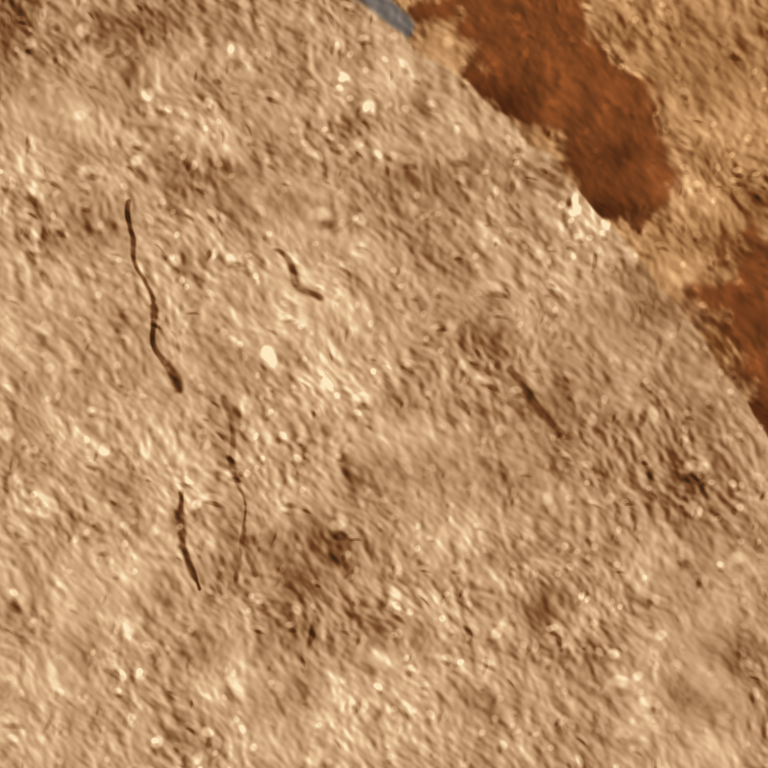
Give the GLSL for this texture, as a three.js fragment shader.

```glsl
varying vec2 vUv;

const vec3 UMBER = vec3(0.45, 0.27, 0.14);
const vec3 BROWN = vec3(0.58, 0.42, 0.27);
const vec3 EARTH = vec3(0.71, 0.55, 0.39);
const vec3 SAND  = vec3(0.81, 0.65, 0.49);
const vec3 STRAW = vec3(0.91, 0.76, 0.59);
const vec3 CREAM = vec3(0.99, 0.91, 0.75);
const vec3 GULLY = vec3(0.49, 0.27, 0.13);
const vec3 GULLY_DEEP = vec3(0.29, 0.14, 0.06);
const vec3 SLATE = vec3(0.45, 0.41, 0.38);

const vec2 GRAIN_DIR = vec2(0.67, -0.74);     // long axis of the grains
const vec2 COARSE_FREQ = vec2(50.0, 82.0);    // along, across
const vec2 FINE_FREQ = vec2(95.0, 150.0);
const float COARSE_GAIN = 1.75;
const float FINE_GAIN = 1.1;
const float CHIP_GAIN = 0.85;
const float PATCH_GAIN = 1.6;
const float TONE_CENTRE = 2.42;
const float TONE_SPREAD = 1.25;
const float CRACK_DEPTH = 3.2;

float hash(vec2 p) {
  return fract(sin(dot(p, vec2(127.1, 311.7))) * 43758.5453);
}

vec2 hash2(vec2 p) {
  return vec2(hash(p), hash(p + 37.3));
}

// Gradient noise centred on zero
float corner(vec2 cell, vec2 offset, vec2 f) {
  return dot(hash2(cell + offset) * 2.0 - 1.0, f - offset);
}

float noise(vec2 p) {
  vec2 i = floor(p);
  vec2 f = fract(p);
  vec2 u = f * f * (3.0 - 2.0 * f);
  float low = mix(corner(i, vec2(0.0), f), corner(i, vec2(1.0, 0.0), f), u.x);
  float high = mix(corner(i, vec2(0.0, 1.0), f), corner(i, vec2(1.0), f), u.x);
  return mix(low, high, u.y);
}

// Side-lit bumps: height difference across the light direction
float relief(vec2 p) {
  return noise(p) - noise(p + vec2(0.2, 0.55));
}

// Scattered bright slivers, each with a dark side
float chips(vec2 p, float freq, float density) {
  vec2 cell = floor(p * freq);
  float sum = 0.0;
  for (int y = -1; y <= 1; y++) {
    for (int x = -1; x <= 1; x++) {
      vec2 id = cell + vec2(float(x), float(y));
      vec2 rnd = hash2(id + 11.7);
      float angle = (hash(id + 5.1) - 0.5) * 2.0;
      vec2 d = p * freq - id - hash2(id);
      d = mat2(cos(angle), -sin(angle), sin(angle), cos(angle)) * d;
      d.y += 0.35 * d.x * d.x;
      vec2 size = vec2(0.22 + 0.38 * rnd.x * rnd.x, 0.14 + 0.16 * rnd.y);
      float body = 1.0 - smoothstep(0.4, 1.0, length(d / size));
      vec2 side = d + vec2(-0.3 * size.x, size.y * 1.4);
      float shade = 1.0 - smoothstep(0.3, 1.0, length(side / (size * vec2(0.9, 0.75))));
      float present = step(hash(id + 71.9), density);
      sum += present * (body * (0.6 + 1.4 * rnd.y * rnd.y) - shade * (0.5 + 0.9 * rnd.x));
    }
  }
  return sum;
}

float segment(vec2 p, vec2 a, vec2 b) {
  vec2 ab = b - a;
  return length(p - a - ab * clamp(dot(p - a, ab) / dot(ab, ab), 0.0, 1.0));
}

// Wandering dark line of uneven width
float crack(vec2 p, vec2 a, vec2 b, float width) {
  p += 0.022 * vec2(noise(p * 19.0), noise(p * 19.0 + 9.0));
  float w = width * max(0.75 + 1.8 * noise(p * 24.0 + 3.0), 0.15);
  return 1.0 - smoothstep(w * 0.3, w + 0.003, segment(p, a, b));
}

vec3 ramp(float t) {
  vec3 c = mix(UMBER, BROWN, clamp(t, 0.0, 1.0));
  c = mix(c, EARTH, clamp(t - 1.0, 0.0, 1.0));
  c = mix(c, SAND, clamp(t - 2.0, 0.0, 1.0));
  c = mix(c, STRAW, clamp(t - 3.0, 0.0, 1.0));
  c = mix(c, CREAM, clamp(t - 4.0, 0.0, 1.0));
  return c * (1.0 + 0.35 * clamp(t, -1.4, 0.0));
}

void main() {
  vec2 p = vUv;
  vec2 bent = p + 0.012 * vec2(noise(p * 14.0), noise(p * 14.0 + 40.0));
  vec2 q = vec2(dot(bent, GRAIN_DIR), dot(bent, vec2(-GRAIN_DIR.y, GRAIN_DIR.x)));

  // Granular ground, rougher in some patches
  float rough = 1.0 + 1.1 * noise(p * 6.0 + 20.0);
  float grain = COARSE_GAIN * relief(q * COARSE_FREQ) + FINE_GAIN * relief(q * FINE_FREQ);
  grain += CHIP_GAIN * (chips(q, 25.0, 0.28) + 0.75 * chips(q + 3.7, 46.0, 0.4));
  float patches = noise(p * 15.0) + noise(p * 6.0 + 7.0) + 0.8 * noise(q * vec2(20.0, 32.0) + 2.0);
  float tone = TONE_CENTRE + TONE_SPREAD * (grain * rough + PATCH_GAIN * patches);
  tone += 0.5 * (0.45 - p.x) - 1.0 * smoothstep(0.72, 1.0, p.y) * (1.0 - p.x);
  tone -= 0.9 * (1.0 - smoothstep(0.0, 0.13, segment(p, vec2(0.68, 0.50), vec2(0.88, 0.38))));

  // Cracks in the slab
  float cracks = crack(p, vec2(0.17, 0.74), vec2(0.19, 0.60), 0.004);
  cracks = max(cracks, crack(p, vec2(0.19, 0.60), vec2(0.23, 0.49), 0.007));
  cracks = max(cracks, crack(p, vec2(0.23, 0.36), vec2(0.23, 0.29), 0.009));
  cracks = max(cracks, crack(p, vec2(0.23, 0.29), vec2(0.255, 0.23), 0.007));
  cracks = max(cracks, crack(p, vec2(0.36, 0.67), vec2(0.41, 0.61), 0.007));
  cracks = max(cracks, 0.5 * crack(p, vec2(0.29, 0.48), vec2(0.33, 0.25), 0.005));
  cracks = max(cracks, 0.6 * crack(p, vec2(0.66, 0.52), vec2(0.73, 0.44), 0.008));
  tone -= CRACK_DEPTH * cracks;

  // Curved rim of the slab, streaked bank beyond it
  float run = p.x - 0.45;
  float above = p.y - (1.0 - 0.55 * run - 0.87 * run * run) + 0.03 * noise(p * 20.0);
  float beyond = smoothstep(-0.003, 0.006, above) * step(0.4, p.x);
  float streak = noise(vec2(dot(p, vec2(0.87, 0.5)) * 6.0, dot(p, vec2(0.5, 0.87)) * 22.0));
  vec3 color = ramp(tone + beyond * (2.2 * streak - 0.2));
  color *= mix(vec3(1.0), vec3(1.0, 0.94, 0.85), beyond);

  // Shaded gully: crisp at the rim, ragged on the far side
  float hollow = min(segment(p, vec2(0.64, 1.03), vec2(0.80, 0.79)) - 0.085,
                     segment(p, vec2(1.0, 0.60), vec2(1.04, 0.50)) - 0.09);
  hollow += 0.09 * noise(p * 13.0) + 0.05 * noise(p * 38.0) + 0.006 * grain;
  float shadow = beyond * (1.0 - smoothstep(-0.022, 0.018, hollow));
  float deep = 0.75 * (1.0 - smoothstep(0.0, 0.08, above)) + 0.9 * noise(p * 13.0 + 5.0);
  vec3 soil = mix(GULLY, GULLY_DEEP, clamp(deep, 0.0, 1.0));
  soil *= 1.0 + 0.12 * grain + 0.35 * noise(q * 30.0);
  color = mix(color, soil, shadow);

  // Grey stone at the top of the rim
  float stone = 1.0 - smoothstep(0.014, 0.024, segment(p, vec2(0.47, 1.01), vec2(0.52, 0.965)));
  color = mix(color, SLATE * (1.0 + 0.15 * grain), stone * beyond);

  gl_FragColor = vec4(clamp(color, 0.0, 1.0), 1.0);
}
```
